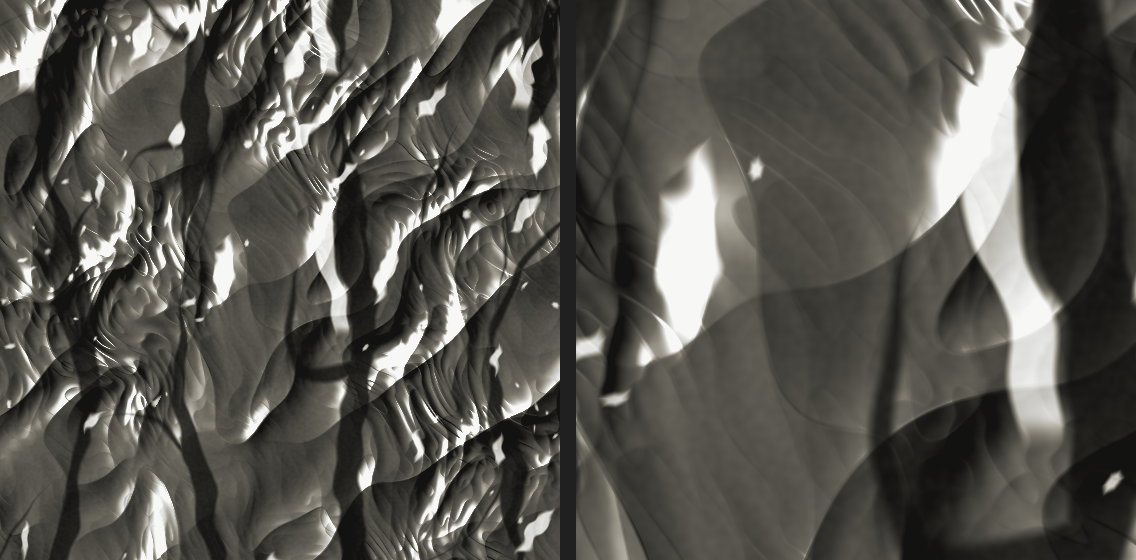
Left, the full canvas; right, a detail of the centre.
A WebGL 2 fragment shader for this texture:

```glsl
#version 300 es
precision highp float;
// Crumpled dark metal foil with sharp creases, deep folds and white glints.

uniform vec2 u_resolution;
out vec4 fragColor;

vec2 hash22(vec2 p) {
    vec3 q = fract(vec3(p.xyx) * vec3(0.1031, 0.1030, 0.0973));
    q += dot(q, q.yzx + 33.33);
    return fract((q.xx + q.yz) * q.zy);
}

float cornerSlope(vec2 cell, vec2 offset) {
    float angle = 6.2832 * hash22(cell + 57.0).x;
    return dot(vec2(cos(angle), sin(angle)), offset);
}

// Gradient noise, roughly -0.7 to 0.7
float noise(vec2 p) {
    vec2 i = floor(p), f = p - i;
    vec2 w = f * f * f * (f * (f * 6.0 - 15.0) + 10.0);
    vec2 e = vec2(1.0, 0.0);
    float low = mix(cornerSlope(i, f), cornerSlope(i + e, f - e), w.x);
    float high = mix(cornerSlope(i + e.yx, f - e.yx), cornerSlope(i + 1.0, f - 1.0), w.x);
    return mix(low, high, w.y);
}

vec2 warp(vec2 p, float scale, float amount) {
    return p + amount * vec2(noise(p * scale + 11.3), noise(p * scale + 47.9));
}

// Upright stretched folds; the fine ones gather where the foil is crumpled
float foilHeight(vec2 p, float crumple) {
    vec2 q = warp(p, 6.0, 0.07);
    float height = 0.0, frequency = 3.5;
    for (int i = 0; i < 4; i++) {
        float octave = float(i);
        float lean = 0.7 - 0.4 * octave;
        vec2 sheared = vec2(q.x - lean * q.y, q.y * 0.62);
        float weight = i < 2 ? 0.85 : mix(0.2, 1.0, crumple);
        height += weight * abs(noise(sheared * frequency + 19.7 * octave)) / frequency;
        frequency *= 2.2;
    }
    return height;
}

// Slope toward the light, plus fine lines where the slope breaks
float foilShade(vec2 p, float crumple, vec2 light) {
    vec2 e = vec2(0.0022, 0.0);
    float centre = foilHeight(p, crumple);
    float right = foilHeight(p + e, crumple), left = foilHeight(p - e, crumple);
    float top = foilHeight(p + e.yx, crumple), bottom = foilHeight(p - e.yx, crumple);
    float slope = dot(vec2(right - left, top - bottom), light) / (2.0 * e.x);
    float crease = (right + left + top + bottom - 4.0 * centre) / e.x;
    return 1.15 * slope + 1.3 * crease * noise(p * 13.0 + 5.1);
}

// Slanted kites scattered on a jittered grid
float glints(vec2 p, float grid, float density, float size, float aspect) {
    float cover = 0.0;
    vec2 home = floor(p * grid);
    for (int y = -1; y <= 1; y++) {
        for (int x = -1; x <= 1; x++) {
            vec2 cell = home + vec2(x, y);
            vec2 place = hash22(cell + grid), kind = hash22(cell + grid + 71.0);
            vec2 d = p - (cell + 0.15 + 0.7 * place) / grid;
            float angle = mix(0.75, 1.7, kind.y);
            vec2 axis = vec2(cos(angle), sin(angle));
            vec2 local = abs(vec2(dot(d, axis), dot(d, vec2(-axis.y, axis.x))));
            float reach = size * mix(0.4, 1.0, place.x);
            float kite = max(local.x + 0.6 * local.y / aspect, local.y / aspect * 1.2) - reach;
            float mark = 1.0 - smoothstep(-0.003, 0.003, kite * aspect);
            cover = max(cover, mark * step(kind.x, density));
        }
    }
    return cover;
}

// x: dark cover of the upright folds, y: bright strips on their left side
vec2 uprightFolds(vec2 p, float count) {
    vec2 cover = vec2(0.0);
    for (float i = 0.0; i < count; i++) {
        float seed = 13.7 * i;
        float middle = (i + 0.35 + 0.4 * hash22(vec2(i, 8.0)).x) / count;
        middle += 0.12 * noise(vec2(seed, p.y * 1.7)) + 0.02 * noise(vec2(seed, p.y * 9.0));
        float width = 0.012 + 0.045 * noise(vec2(seed + 4.3, p.y * 3.1));
        float d = p.x - middle;
        cover.x = max(cover.x, 1.0 - smoothstep(-0.004, 0.004, abs(d) - width));
        float strip = 1.0 - smoothstep(-0.003, 0.003, abs(d + width + 0.02) - 0.014);
        cover.y = max(cover.y, strip * smoothstep(0.22, 0.3, noise(vec2(seed + 9.1, p.y * 4.0))));
    }
    return cover;
}

// Long curved fold of varying width
float curvedFold(vec2 p) {
    float width = 0.005 + 0.055 * noise(p * 4.0 + 31.0);
    float line = abs(noise(vec2(p.x - 0.3 * p.y, p.y * 0.8) * 2.6 + 83.0));
    return 1.0 - smoothstep(-0.012, 0.012, line - width);
}

void main() {
    vec2 p = gl_FragCoord.xy / u_resolution.y;
    float crumple = smoothstep(-0.25, 0.3, noise(p * 3.2 + 23.0));
    vec2 ragged = warp(p, 32.0, 0.016);

    // Foil tone: calm middle greys, steep rise into the highlights
    float shade = foilShade(p, crumple, vec2(-0.87, 0.49));
    float tone = 0.305 + 0.115 * shade + 0.55 * smoothstep(0.8, 2.2, shade);

    // Dark folds keep a trace of the relief
    vec2 upright = uprightFolds(warp(p, 18.0, 0.012), 4.0);
    float dark = max(upright.x, curvedFold(warp(p, 14.0, 0.015)));
    tone = mix(tone, 0.1 + 0.025 * shade, 0.92 * dark);

    // Glints, bright strips and small sparks
    float bright = glints(ragged, 7.0, 0.33, 0.058, 0.3);
    bright = max(bright, upright.y);
    bright = max(bright, glints(ragged, 38.0, 0.11 * crumple, 0.009, 0.65));
    tone = mix(tone, 0.93 + 0.08 * shade, bright * 0.95);

    tone = clamp(tone + 0.022 * noise(p * 150.0), 0.07, 0.97);
    vec3 tint = mix(vec3(1.03, 1.0, 0.91), vec3(1.0, 1.0, 0.99), smoothstep(0.5, 0.9, tone));
    fragColor = vec4(tone * tint, 1.0);
}
```
